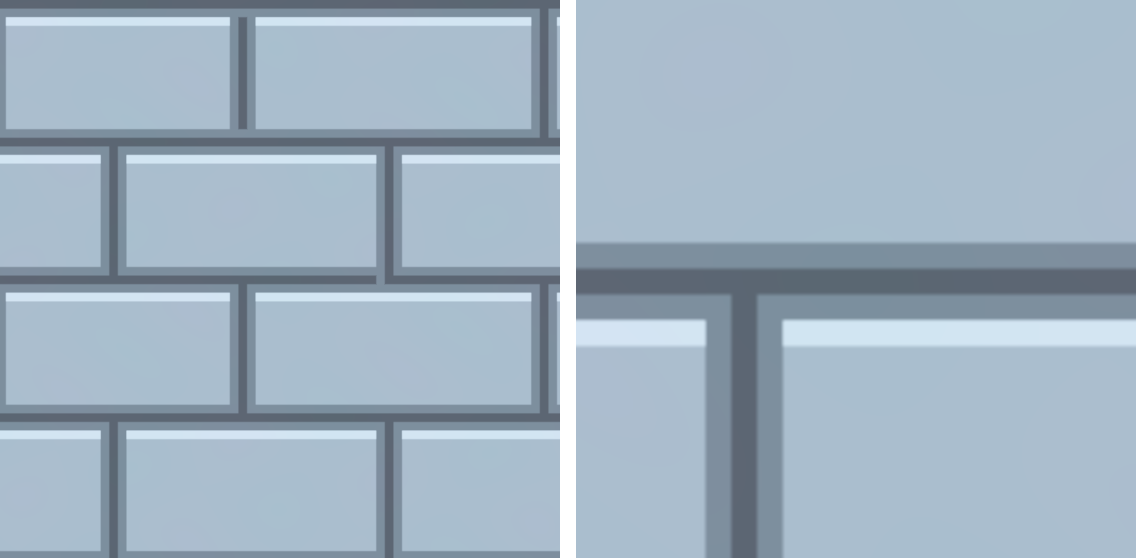
Left, the full canvas; right, a detail of the centre.
Give the GLSL for this texture, as a Shadertoy shader.

```glsl
// Four courses of pale blue-grey bricks in running bond, with dark mortar,
// a mid-tone rim and a lit top edge. Drawn on a grid of square cells, with
// smoothed boxes repeated by mod; two small flaws interrupt the mortar.

const float CELLS_DOWN = 64.8;     // grid cells over the canvas height
const float LEFT_CROP = 0.31;      // part of the first cell cut off
const float COURSE = 16.0;         // course height in cells
const float LAST_COURSE = 3.0;     // the lowest course is one cell taller
const float LONG_BRICK = 35.0;     // even courses alternate long and short
const float SHORT_BRICK = 29.0;
const float EVEN_BRICK = 32.0;     // odd courses use equal bricks
const float LONG_JOINT = 28.5;     // mortar centre before a long brick
const float EVEN_JOINT = 13.5;     // mortar centre in odd courses
const float HALF_MORTAR = 0.5;
const float RIM = 1.0;
const float GLINT = 1.0;
const float SOFTNESS = 0.12;       // least edge blur in cells
const float TINT_AMOUNT = 0.004;

const vec3 MORTAR_COLOR = vec3(0.36, 0.40, 0.45);
const vec3 RIM_COLOR = vec3(0.49, 0.56, 0.62);
const vec3 FACE_COLOR = vec3(0.667, 0.745, 0.808);
const vec3 GLINT_COLOR = vec3(0.825, 0.897, 0.95);

// Smoothed coverage of an axis-aligned box
float box(vec2 p, vec2 low, vec2 high, float blur) {
    vec2 inside = smoothstep(-blur, blur, p - low)
                * smoothstep(-blur, blur, high - p);
    return inside.x * inside.y;
}

// Returns the distance from the joint on the left and the brick pitch
vec2 brickSpan(float x, float course) {
    if (mod(course, 2.0) > 0.5)
        return vec2(mod(x - EVEN_JOINT, EVEN_BRICK), EVEN_BRICK);
    float along = mod(x - LONG_JOINT, LONG_BRICK + SHORT_BRICK);
    return along < LONG_BRICK ? vec2(along, LONG_BRICK)
                              : vec2(along - LONG_BRICK, SHORT_BRICK);
}

// Faint drift between cool and neutral tones
vec3 tintDrift(vec2 p) {
    float wave = sin(p.x * 0.31 + sin(p.y * 0.23))
               + 0.6 * sin(p.y * 0.47 - p.x * 0.13);
    return TINT_AMOUNT * wave * vec3(1.0, -0.4, 0.3);
}

void mainImage(out vec4 fragColor, in vec2 fragCoord) {
    float cellsPerPixel = CELLS_DOWN / iResolution.y;
    float blur = max(SOFTNESS, 0.75 * cellsPerPixel);
    vec2 grid = vec2(fragCoord.x, iResolution.y - fragCoord.y) * cellsPerPixel;
    grid.x += LEFT_CROP;

    // Course and brick coordinates, split along the mortar centres
    float course = clamp(floor((grid.y - HALF_MORTAR) / COURSE), 0.0, LAST_COURSE);
    float courseY = grid.y - course * COURSE;
    vec2 span = brickSpan(grid.x, course);
    vec2 p = vec2(span.x, courseY);
    vec2 low = vec2(HALF_MORTAR, 2.0 * HALF_MORTAR);
    vec2 high = vec2(span.y - HALF_MORTAR, COURSE + step(LAST_COURSE, course));

    // Brick parts
    float rim = box(p, low, high, blur);
    float face = box(p, low + RIM, high - RIM, blur);
    float glint = box(p, low + RIM, vec2(high.x - RIM, low.y + RIM + GLINT), blur);

    // Flaws: rim bridges over one top joint, and a gap in the bed joint
    vec2 bridgePoint = vec2(grid.x, abs(grid.y - 8.5));
    float bridge = box(bridgePoint, vec2(27.5, 6.5), vec2(29.5, 7.5), blur);
    float gap = box(grid, vec2(44.0, 31.5), vec2(45.0, 33.5), blur);
    rim = max(rim, max(bridge, gap));

    vec3 color = mix(MORTAR_COLOR, RIM_COLOR, rim);
    color = mix(color, FACE_COLOR, face);
    color = mix(color, GLINT_COLOR, glint);
    fragColor = vec4(color + tintDrift(grid), 1.0);
}
```
